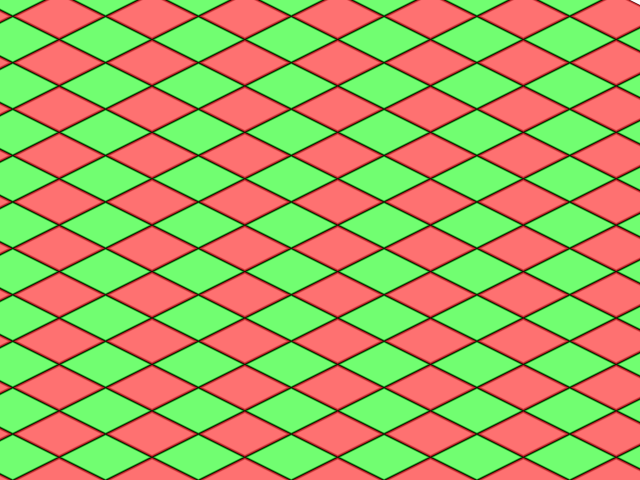
A WebGL 2 fragment shader for this pattern:

```glsl
#version 300 es
precision highp float;
// Flat diamond lattice: rows of red and green rhombi with dark, softly shaded edges.

uniform vec2 u_resolution;
out vec4 fragColor;

// Near-black outline, saturated rim, then the flat face; d is 0 on the edge, 1 at the centre.
vec3 shade(float d, vec3 line, vec3 rim, vec3 face, float lineWidth, float rimWidth) {
    vec3 color = mix(line, rim, smoothstep(0.0, lineWidth, d));
    return mix(color, face, smoothstep(0.3 * rimWidth, rimWidth, d));
}

vec3 lattice(vec2 p) {
    // One period per unit, with red diamonds centred on whole numbers.
    vec2 u = (p - vec2(0.1233, 0.9661)) / vec2(0.1934, 0.0967);
    vec2 cell = abs(fract(u + 0.5) - 0.5);
    float s = 2.0 * (cell.x + cell.y);
    float d = abs(1.0 - s);

    vec3 red = shade(d, vec3(0.12, 0.0, 0.0), vec3(0.74, 0.14, 0.15),
                     vec3(0.995, 0.445, 0.445), 0.045, 0.13);
    vec3 green = shade(d, vec3(0.03, 0.06, 0.0), vec3(0.05, 0.58, 0.09),
                       vec3(0.445, 0.995, 0.445), 0.04, 0.085);

    // The green diamond past the upper right corner is left blank.
    if (floor(u) == vec2(6.0, 0.0)) green = vec3(1.0);

    return s < 1.0 ? red : green;
}

void main() {
    // Average four samples per pixel for smooth edges.
    vec3 color = vec3(0.0);
    for (int i = 0; i < 4; i++) {
        vec2 offset = vec2(i % 2, i / 2) * 0.5 - 0.25;
        color += lattice((gl_FragCoord.xy + offset) / u_resolution.y);
    }
    fragColor = vec4(color / 4.0, 1.0);
}
```
